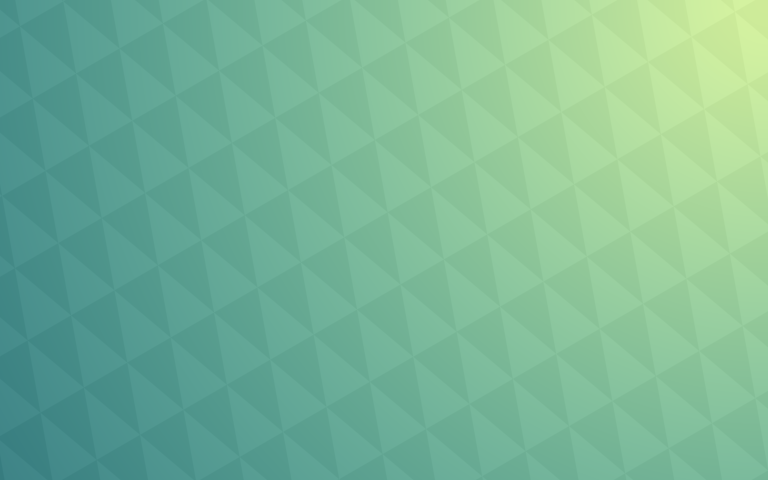
Reproduce this background procedurally as a Shadertoy shader.

```glsl
#define TRI_BASE 0.1044
#define TRI_HEIGHT 0.1437
#define TILT radians(30.0)
#define ANCHOR vec2(0.898, 0.610)
#define CONTRAST 0.028
#define GLOW_CORE 0.07
#define GLOW_COLOR vec3(0.885, 0.97, 0.61)
#define MIDDLE_COLOR vec3(0.421, 0.73, 0.642)
#define DEEP_COLOR vec3(0.228, 0.50, 0.513)

// Quadratic blend from the glowing corner to the deep one
vec3 glowGradient(float t) {
    vec3 nearMix = mix(GLOW_COLOR, MIDDLE_COLOR, t);
    vec3 farMix = mix(MIDDLE_COLOR, DEEP_COLOR, t);
    return mix(nearMix, farMix, t);
}

// Signed distance to the facet edges: positive inside upright triangles
float facetDistance(vec2 p) {
    vec2 along = vec2(cos(TILT), sin(TILT));
    vec2 across = vec2(-along.y, along.x);
    float u = dot(p, along) / TRI_BASE;
    float v = dot(p, across) / TRI_HEIGHT;
    float row = floor(v);
    float rise = v - row;

    // Alternate rows shift by half a base
    float side = abs(fract(u - 0.5 * row) - 0.5);
    float slope = length(vec2(1.0 / TRI_BASE, 0.5 / TRI_HEIGHT));
    float leg = (0.5 * (1.0 - rise) - side) / slope;
    return leg > 0.0 ? min(leg, rise * TRI_HEIGHT)
                     : max(leg, (rise - 1.0) * TRI_HEIGHT);
}

void mainImage(out vec4 fragColor, in vec2 fragCoord) {
    vec2 p = fragCoord / iResolution.y;
    vec2 corner = vec2(iResolution.x / iResolution.y, 1.0);

    // Radial glow from the top right corner, flattened at its core
    float reach = distance(p, corner) / length(corner);
    vec3 color = glowGradient(min(length(vec2(reach, GLOW_CORE)), 1.0));

    // Light and dark facets with smooth edges
    float soft = 0.8 / iResolution.y;
    float facet = smoothstep(-soft, soft, facetDistance(p - ANCHOR));
    color += CONTRAST * (facet - 0.5);

    fragColor = vec4(clamp(color, 0.0, 1.0), 1.0);
}
```
